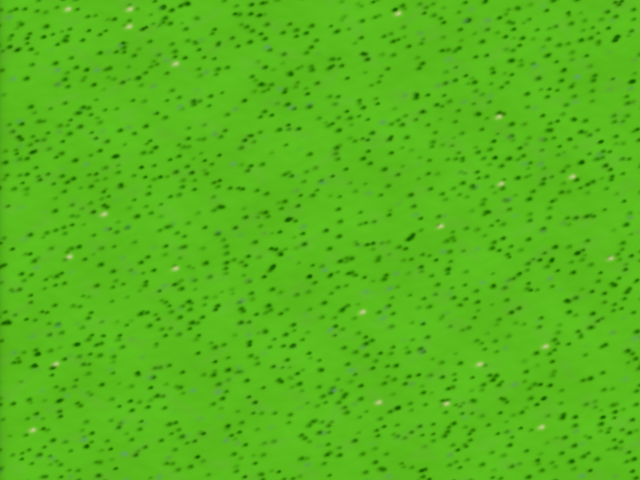
Reproduce this texture procedurally as a WebGL 1 fragment shader.

```glsl
precision highp float;
uniform vec2 u_resolution;

float hash(vec2 p) {
  return fract(sin(dot(p, vec2(127.1, 311.7))) * 4375.85);
}

// Smooth irregular field from warped sines, roughly -1 to 1
float mottle(vec2 p) {
  p += 0.8 * sin(p.yx * 0.73 + vec2(0.4, 2.1));
  p += 0.5 * sin(p.yx * 1.61 + vec2(3.7, 1.2));
  return 0.5 * (sin(p.x + 0.6 * p.y) + sin(1.3 * p.y - 0.7 * p.x + 1.9));
}

// Soft oval with a longer tail on its left side
float speck(vec2 d, vec2 size) {
  size.x *= d.x < 0.0 ? 1.3 : 0.85;
  d /= size;
  return exp(-0.5 * dot(d, d));
}

// Scattered dark pits, gathered into loose slanting clumps
float pits(vec2 p, float cells, float seed) {
  vec2 cell = floor(p * cells);
  float sum = 0.0;
  for (int y = -1; y <= 1; y++) {
    for (int x = -1; x <= 1; x++) {
      vec2 id = cell + vec2(float(x), float(y));
      vec2 key = id + seed;
      vec2 jitter = vec2(hash(key), hash(key + 17.3));
      vec2 center = (id + jitter) / cells;
      float clump = mottle(center * vec2(13.0, 24.0) + 2.0);
      float present = step(hash(key + 41.9), 0.44 + 0.22 * clump);
      float depth = mix(0.25, 1.05, hash(key + 63.1));
      vec2 size = vec2(0.0041, 0.0029) * mix(0.8, 1.15, hash(key + 88.7));
      sum += present * depth * speck(p * 1.0 - center, size);
    }
  }
  return sum;
}

// Sparse blue-grey flecks and a few pale glints
vec3 addFlecks(vec3 color, vec2 p) {
  const float cells = 19.0;
  vec2 cell = floor(p * cells);
  for (int y = -1; y <= 1; y++) {
    for (int x = -1; x <= 1; x++) {
      vec2 id = cell + vec2(float(x), float(y));
      vec2 center = (id + vec2(hash(id + 5.2), hash(id + 9.6))) / cells;
      float pick = hash(id + 23.4);
      float strength = pick < 0.04 ? 0.85 : 0.15 + 0.45 * hash(id + 31.8);
      vec3 blueGrey = mix(vec3(0.36, 0.56, 0.28), vec3(0.38, 0.6, 0.55), hash(id + 52.5));
      vec3 tint = pick < 0.04 ? vec3(0.8, 0.82, 0.6) : blueGrey;
      float cover = step(pick, 0.4) * strength * speck(p - center, vec2(0.0052, 0.0036));
      color = mix(color, tint, cover);
    }
  }
  return color;
}

void main() {
  vec2 p = gl_FragCoord.xy / u_resolution.y;
  vec2 slanted = mat2(0.94, -0.34, 0.34, 0.94) * p;

  // Green ground with faint cloudy patches and fine streaks
  vec3 color = vec3(0.356, 0.739, 0.115);
  color += vec3(0.007, 0.016, 0.008) * mottle(p * vec2(19.0, 23.0));
  color += vec3(0.005, 0.007, 0.006) * mottle(p * vec2(90.0, 170.0) + 4.0);
  float greyPatch = smoothstep(0.35, 0.95, mottle(p * vec2(43.0, 61.0) + 7.0));
  color += vec3(0.014, -0.014, 0.03) * greyPatch;

  // Pits, then coloured flecks on top
  float dark = pits(slanted, 40.0, 3.0) + pits(slanted + 0.37, 37.0, 71.0);
  color -= vec3(0.22, 0.31, 0.14) * min(dark, 1.15);
  color = addFlecks(color, slanted);

  // Slight shade along the left border
  color *= 1.0 - 0.12 * exp(-p.x * 110.0);
  gl_FragColor = vec4(clamp(color, 0.0, 1.0), 1.0);
}
```
